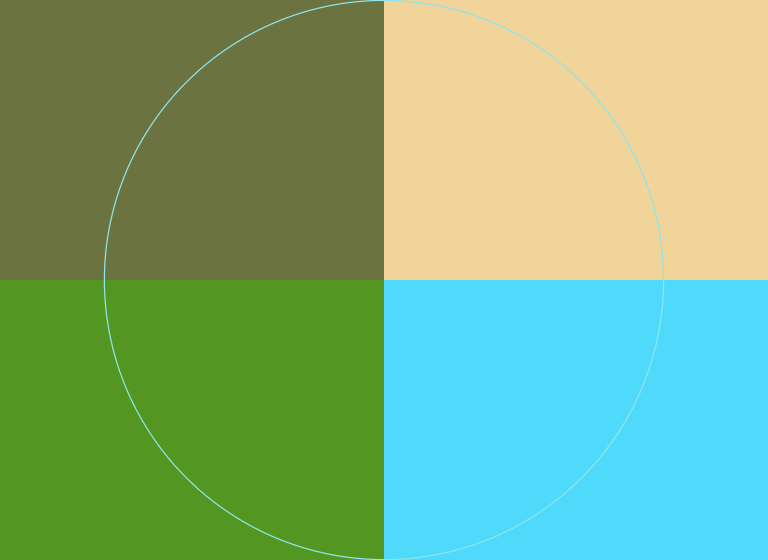
Give the GLSL for this background, as a WebGL 2 fragment shader.

```glsl
#version 300 es
precision highp float;

uniform vec2 u_resolution;
out vec4 fragColor;

// Share of a pixel lying on the positive side of an edge
float edgeCoverage(float dist, float pixel) {
    return clamp(0.5 + dist / pixel, 0.0, 1.0);
}

// Share of a pixel covered by a thin line around dist = 0
float lineCoverage(float dist, float halfWidth, float pixel) {
    float overlap = min(dist + 0.5 * pixel, halfWidth) - max(dist - 0.5 * pixel, -halfWidth);
    return clamp(overlap / pixel, 0.0, 1.0);
}

void main() {
    // Centred coordinates, one unit per canvas height
    vec2 p = (gl_FragCoord.xy - 0.5 * u_resolution) / u_resolution.y;
    float pixel = 1.0 / u_resolution.y;

    // Four quadrants
    vec3 olive = vec3(0.42, 0.45, 0.25);
    vec3 sand = vec3(0.945, 0.83, 0.605);
    vec3 grass = vec3(0.325, 0.59, 0.13);
    vec3 sky = vec3(0.31, 0.85, 0.985);
    float right = edgeCoverage(p.x, pixel);
    float top = edgeCoverage(p.y, pixel);
    vec3 color = mix(mix(grass, sky, right), mix(olive, sand, right), top);

    // Thin ring touching the top and bottom edges
    float ring = lineCoverage(length(p) - 0.4993, 0.0011, pixel);
    color = mix(color, vec3(0.56, 0.90, 0.92), ring);

    fragColor = vec4(color, 1.0);
}
```
